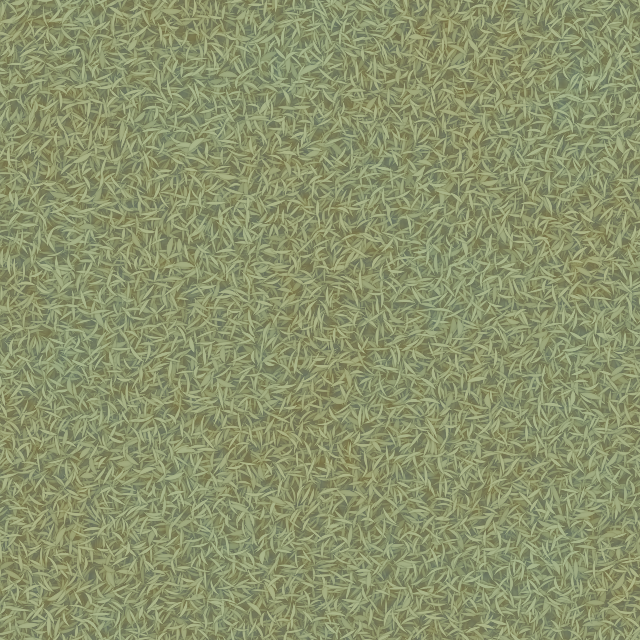
This texture is drawn by a three.js fragment shader. Its source:

```glsl
// Dense turf of short, curved grass blades in soft olive greens.
varying vec2 vUv;

#define LAYERS 8              // blade layers, bottom to top
#define CELL 0.021            // grid spacing, one blade per cell and layer
#define BLADE_LENGTH 0.018    // longest half length, below CELL - SHADOW_REACH
#define BLADE_WIDTH 0.0020    // typical half width
#define BLADE_BEND 0.0045     // strongest bow of a blade
#define EDGE 0.0008           // softness of the outline
#define SHADOW_REACH 0.003    // width of the shade around a blade
#define SHADOW_DEPTH 0.25     // strength of that shade
#define SOIL_COLOR vec3(0.42, 0.43, 0.32)
#define GRASS_COLOR vec3(0.545, 0.58, 0.413)
#define TIP_COLOR vec3(0.675, 0.715, 0.545)

const float PI = 3.14159;

vec4 hash4(vec2 p) {
  vec4 q = fract(p.xyxy * vec4(0.1031, 0.1030, 0.0973, 0.1099));
  q += dot(q, q.wzxy + 33.33);
  return fract((q.xxyz + q.yzzw) * q.zywx);
}

float gradientDot(vec2 cell, vec2 f, vec2 corner) {
  float a = 2.0 * PI * hash4(cell + corner).x;
  return dot(vec2(cos(a), sin(a)), f - corner);
}

// Gradient noise, roughly -0.7 to 0.7
float gradientNoise(vec2 p) {
  vec2 i = floor(p), f = fract(p);
  vec2 u = f * f * f * (f * (f * 6.0 - 15.0) + 10.0);
  float low = mix(gradientDot(i, f, vec2(0.0)), gradientDot(i, f, vec2(1.0, 0.0)), u.x);
  float high = mix(gradientDot(i, f, vec2(0.0, 1.0)), gradientDot(i, f, vec2(1.0)), u.x);
  return mix(low, high, u.y);
}

// Lays one bowed, pointed blade over the tone beneath it
float layBlade(float tone, vec2 p, float height, vec4 shape, vec4 look) {
  float angle = 0.8 + (shape.z - 0.5) * PI * 0.92 + (look.w - 0.5) * 0.8;
  float c = cos(angle), s = sin(angle);
  vec2 q = vec2(c * p.x + s * p.y, c * p.y - s * p.x);

  float halfLength = BLADE_LENGTH * mix(0.6, 1.0, shape.w);
  float broad = smoothstep(0.86, 1.0, look.x);
  float halfWidth = BLADE_WIDTH * (mix(0.75, 1.25, look.y) + 1.1 * broad);
  float along = q.x / halfLength;
  q.y -= BLADE_BEND * (look.z - 0.5) * 2.0 * (along * along - 0.4);

  float width = halfWidth * (1.0 - along * along);
  float d = max(abs(q.y) - width, abs(q.x) - halfLength);
  float cover = smoothstep(EDGE, -EDGE, d);
  float shade = smoothstep(SHADOW_REACH, 0.0, d);

  // Paler spine, duller broad blades, tips sinking into the turf
  float across = clamp(q.y / halfWidth, -1.0, 1.0);
  float bladeTone = height + (look.w - 0.5) * 0.22 - 0.12 * across * across
                  - 0.14 * broad - 0.10 * along * along;
  return mix(tone * (1.0 - SHADOW_DEPTH * shade), bladeTone, cover);
}

// Brightness of the turf, 0 in the gaps to 1 on the topmost blades
float turfTone(vec2 uv) {
  float tone = 0.16 + 0.22 * gradientNoise(uv * 110.0);
  for (int layer = 0; layer < LAYERS; layer++) {
    float k = float(layer);
    float height = mix(0.26, 1.0, k / float(LAYERS - 1));
    vec2 grid = uv / CELL + vec2(0.37, 0.61) * k;
    vec2 home = floor(grid);
    for (int y = -1; y <= 1; y++) {
      for (int x = -1; x <= 1; x++) {
        vec2 cell = home + vec2(float(x), float(y));
        vec2 seed = cell + vec2(71.0, 137.0) * (k + 1.0);
        vec4 shape = hash4(seed);
        vec4 look = hash4(seed + 419.0);
        tone = layBlade(tone, (grid - cell - shape.xy) * CELL, height, shape, look);
      }
    }
  }
  return tone;
}

vec3 turfColor(float tone) {
  vec3 lower = mix(SOIL_COLOR, GRASS_COLOR, smoothstep(0.0, 1.0, tone) * 0.0 + min(tone * 2.0, 1.0));
  return mix(lower, TIP_COLOR, clamp(tone * 2.0 - 1.0, 0.0, 1.0));
}

void main() {
  float patches = gradientNoise(vUv * 5.0 + 7.0) + 0.5 * gradientNoise(vUv * 13.0);
  float tone = clamp(turfTone(vUv) + 0.05 * patches, 0.0, 1.05);
  vec3 color = turfColor(tone);

  // Broad cool and warm drifts, and gaps that turn brown or slate
  float gapHue = gradientNoise(vUv * 45.0 + 31.0) * (1.0 - tone);
  color += vec3(-0.022, 0.004, 0.022) * patches;
  color += vec3(-0.05, 0.0, 0.08) * gapHue;
  gl_FragColor = vec4(color, 1.0);
}
```
